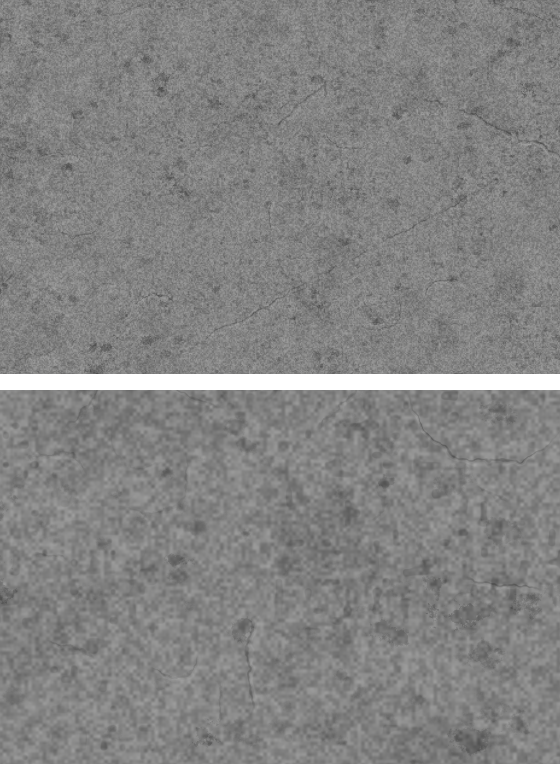
Top: the whole. Bottom: its middle third, enlarged.
Write a WebGL 2 fragment shader that draws this texture.

```glsl
#version 300 es
precision highp float;
// Weathered grey concrete: layered value noise gives grain, crust and stains,
// jittered grids scatter ragged pits and short curved cracks, and a few long
// wobbling cracks cross the slab, most of them rising to the right.
uniform vec2 u_resolution;
out vec4 fragColor;

const float BASE = 0.517;
const vec3 TINT = vec3(1.0, 1.0, 0.997);

float hash(vec2 p) {
    vec3 q = fract(vec3(p.xyx) * 0.1031);
    q += dot(q, q.yzx + 33.33);
    return fract((q.x + q.y) * q.z);
}

vec2 hash2(vec2 p) {
    return vec2(hash(p + 17.3), hash(p + 71.9));
}

float noise(vec2 p) {
    vec2 i = floor(p), f = fract(p);
    f = f * f * (3.0 - 2.0 * f);
    float low = mix(hash(i), hash(i + vec2(1, 0)), f.x);
    float high = mix(hash(i + vec2(0, 1)), hash(i + vec2(1, 1)), f.x);
    return mix(low, high, f.y);
}

// Rotated octaves; a higher gain makes a rougher field. Range 0 to 1.
float fbm(vec2 p, float gain) {
    float sum = 0.0, weight = 1.0, total = 0.0;
    for (int i = 0; i < 5; i++) {
        sum += weight * noise(p);
        total += weight;
        weight *= gain;
        p = mat2(1.6, 1.2, -1.2, 1.6) * p + 11.7;
    }
    return sum / total;
}

// Ragged pits, one per grid cell, kept where the cluster field is high.
float pits(vec2 p, float cell, float radius, float density, float seed) {
    vec2 id = floor(p / cell);
    float ragged = (fbm(p * 70.0 + seed, 0.7) - 0.5) * radius * 2.8;
    float cover = 0.0;
    for (int y = -1; y <= 1; y++)
    for (int x = -1; x <= 1; x++) {
        vec2 c = id + vec2(x, y);
        vec2 center = (c + hash2(c + seed)) * cell;
        float cluster = smoothstep(0.45, 0.75, noise(center * 5.0 + seed));
        float keep = step(hash(c + seed + 5.1), density * (0.2 + 2.0 * cluster));
        float r = radius * mix(0.3, 1.0, hash(c + seed + 9.7));
        float d = length((p - center) * vec2(0.85, 1.1)) + ragged - r;
        float tone = mix(0.35, 1.0, hash(c + seed + 3.3));
        cover = max(cover, keep * tone * smoothstep(0.003, -0.003, d));
    }
    return cover;
}

// Dark groove with a pale lip below it; q.x runs along the crack.
float groove(vec2 q, float halfLength, float width, float pixel) {
    float along = smoothstep(halfLength, halfLength * 0.6, abs(q.x));
    float edge = width + 0.7 * pixel;
    float dark = smoothstep(edge, 0.2 * width, abs(q.y));
    float lip = smoothstep(edge, 0.0, abs(q.y + 2.0 * edge));
    return along * (dark - 0.35 * lip);
}

float longCrack(vec2 p, vec2 a, vec2 b, float wobble, float width, float pixel) {
    vec2 dir = normalize(b - a);
    vec2 q = p - 0.5 * (a + b);
    q = vec2(dot(q, dir), dot(q, vec2(-dir.y, dir.x)));
    q.y += wobble * (fbm(vec2(q.x * 13.0, a.x * 31.0), 0.6) - 0.5);
    float broken = smoothstep(0.25, 0.6, noise(p * 24.0));
    return groove(q, 0.5 * length(b - a), width, pixel) * mix(0.3, 1.0, broken);
}

float shortCracks(vec2 p, float cell, float seed, float pixel) {
    vec2 id = floor(p / cell);
    float wobble = (fbm(p * 4.0 / cell + seed, 0.55) - 0.5) * cell * 0.25;
    float sum = 0.0;
    for (int y = -1; y <= 1; y++)
    for (int x = -1; x <= 1; x++) {
        vec2 c = id + vec2(x, y);
        vec2 q = p - (c + hash2(c + seed)) * cell;
        float angle = 0.55 + 2.4 * (hash(c + seed + 2.2) - 0.5);
        float s = sin(angle), k = cos(angle);
        q = mat2(k, -s, s, k) * q;
        float bend = (hash(c + seed + 4.4) - 0.5) * 5.0;
        q.y += bend * q.x * q.x / cell + wobble;
        float size = cell * mix(0.15, 0.5, hash(c + seed + 6.6));
        float strength = smoothstep(0.3, 0.95, hash(c + seed + 8.8));
        sum += strength * groove(q, size, 0.0015, pixel);
    }
    return clamp(sum, -0.4, 1.0);
}

void main() {
    float pixel = 1.0 / u_resolution.y;
    vec2 p = gl_FragCoord.xy * pixel;
    vec2 warped = p + 0.05 * (vec2(noise(p * 9.0), noise(p * 9.0 + 40.0)) - 0.5);
    float leftWear = smoothstep(0.3, 0.0, p.x + 0.2 * (noise(p * 6.0) - 0.5));
    float grit = noise(p * 125.0 + 31.0) - 0.5;

    // Faint clouds, then pale crust and dark stains with granular edges
    float tone = BASE + 0.065 * (fbm(warped * 14.0, 0.85) - 0.5);
    float crust = smoothstep(0.52, 0.60, fbm(warped * 18.0 + 8.0, 0.8) + 0.12 * grit);
    float stain = smoothstep(0.57, 0.68, fbm(warped * 9.0 + 23.0, 0.65) + 0.20 * grit);
    tone += crust * (0.013 + 0.025 * leftWear);
    tone -= stain * 0.036 + leftWear * 0.012;

    // Fine grain and pores
    tone += 0.125 * (noise(p * 310.0) - 0.5) + 0.07 * (noise(p * 165.0 + 5.0) - 0.5);
    float porous = smoothstep(0.35, 0.65, fbm(p * 10.0 + 60.0, 0.6));
    tone -= 0.065 * porous * smoothstep(0.66, 0.84, noise(p * 115.0));

    // Pits in three sizes
    float pitted = max(pits(p, 0.045, 0.012, 0.16, 3.0), pits(p, 0.11, 0.021, 0.14, 37.0));
    pitted = max(pitted, 0.8 * pits(p, 0.02, 0.006, 0.14, 53.0));
    tone -= 0.105 * pitted;

    // Cracks
    float cracks = 0.75 * shortCracks(p, 0.17, 13.0, pixel);
    cracks += 0.5 * shortCracks(p, 0.085, 47.0, pixel);
    cracks += 0.8 * longCrack(p, vec2(0.42, 0.03), vec2(1.42, 0.56), 0.035, 0.0014, pixel);
    cracks += longCrack(p, vec2(1.08, 0.76), vec2(1.56, 0.56), 0.05, 0.0025, pixel);
    cracks += longCrack(p, vec2(0.72, 0.65), vec2(0.89, 0.79), 0.04, 0.0025, pixel);
    cracks += 0.5 * longCrack(p, vec2(0.08, 0.90), vec2(0.46, 1.01), 0.04, 0.0014, pixel);
    tone -= 0.11 * clamp(cracks, -0.4, 1.0);

    fragColor = vec4(clamp(tone, 0.32, 0.64) * TINT, 1.0);
}
```
